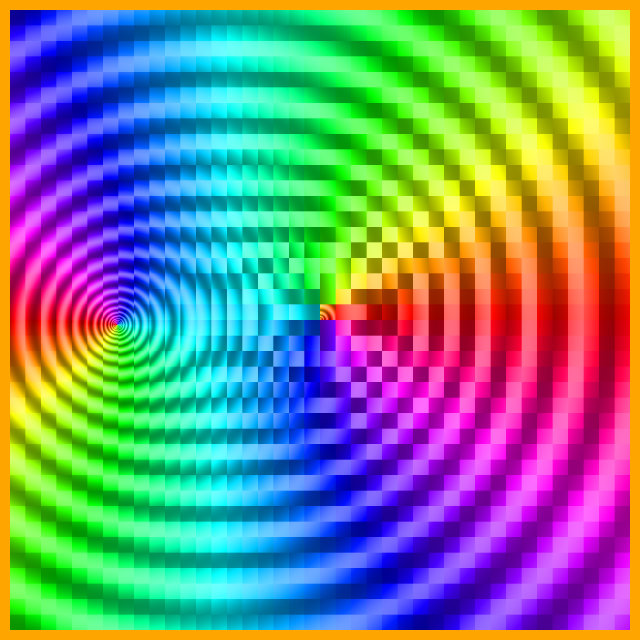
Give the GLSL for this background, as a WebGL 2 fragment shader.

```glsl
#version 300 es
precision highp float;

uniform vec2 u_resolution;
out vec4 fragColor;

const float TAU = 6.2831853;

vec2 complexMul(vec2 a, vec2 b) {
  return vec2(a.x * b.x - a.y * b.y, a.x * b.y + a.y * b.x);
}

vec2 complexSqrt(vec2 z) {
  float angle = 0.5 * atan(z.y, z.x);
  return sqrt(length(z)) * vec2(cos(angle), sin(angle));
}

// Stepped zero at the centre, smooth zero to its left
vec2 steppedProduct(vec2 z) {
  vec2 cell = floor(z);
  if (dot(cell, cell) < 0.5) return complexSqrt(z);
  return complexMul(cell, z + vec2(13.07, 0.31));
}

vec3 hslColor(float hue, float lightness) {
  vec3 pure = clamp(abs(mod(hue * 6.0 + vec3(0.0, 4.0, 2.0), 6.0) - 3.0) - 1.0, 0.0, 1.0);
  return lightness + (pure - 0.5) * (1.0 - abs(2.0 * lightness - 1.0));
}

// Hue follows the argument, lightness rings follow the log of the modulus
vec3 domainColor(vec2 z) {
  vec2 value = steppedProduct(z);
  float hue = atan(value.y, value.x) / TAU;
  float rings = 2.0 * log2(max(length(value), 1e-5));
  return hslColor(hue, 0.5 + 0.21 * cos(TAU * (rings - 0.87)));
}

void main() {
  float side = min(u_resolution.x, u_resolution.y);
  vec3 color = vec3(0.0);

  // Supersample the cell edges and the tight rings
  for (int i = 0; i < 9; i++) {
    vec2 offset = (vec2(i % 3, i / 3) - 1.0) / 3.0;
    vec2 point = (gl_FragCoord.xy + offset - 0.5 * u_resolution) / side;
    color += domainColor(point * 41.29) / 9.0;
  }

  // Orange frame
  vec2 p = abs(gl_FragCoord.xy - 0.5 * u_resolution) / side;
  float frame = smoothstep(-0.5, 0.5, (max(p.x, p.y) - 0.484375) * side);
  fragColor = vec4(mix(color, vec3(1.0, 0.647, 0.0), frame), 1.0);
}
```
